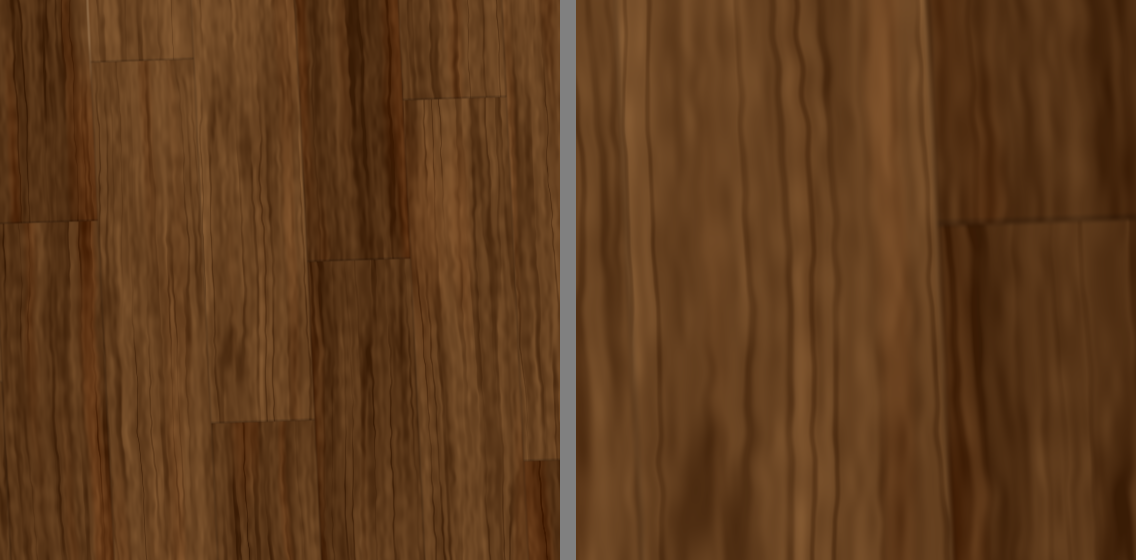
Left, the full canvas; right, a detail of the centre.
Give the GLSL for this texture, as a three.js fragment shader.

```glsl
// Brown wooden floor of staggered, slightly leaning planks with wavy dark grain.
varying vec2 vUv;

float hash(vec2 p) {
  return fract(sin(dot(p, vec2(127.1, 311.7))) * 43758.5453);
}

float noise(vec2 p) {
  vec2 cell = floor(p);
  vec2 f = fract(p);
  f = f * f * (3.0 - 2.0 * f);
  return mix(mix(hash(cell), hash(cell + vec2(1.0, 0.0)), f.x),
             mix(hash(cell + vec2(0.0, 1.0)), hash(cell + vec2(1.0, 1.0)), f.x), f.y);
}

// Colour of a single board; upper is 1 above the end joint and 0 below it
vec3 board(vec2 p, float column, float upper) {
  float third = 2.0944;
  float tone = mix(0.40 + 0.25 * cos(third * (column - 1.0)),
                   0.55 - 0.35 * cos(third * column), upper);
  tone += 0.10 * (hash(vec2(column, upper + 3.0)) - 0.5);

  // Bend the grain, with a separate pattern for each board
  vec2 g = p + vec2(column * 3.7 + 1.3, upper * 5.3 + column * 2.1 + 9.0);
  g.x += 0.016 * noise(g * vec2(6.0, 3.0))
       + 0.006 * noise(g * vec2(26.0, 12.0))
       + 0.003 * noise(g * vec2(60.0, 55.0));

  float bands = noise(g * vec2(20.0, 1.2)) - 0.5;
  float streaks = noise(g * vec2(72.0, 2.5) + 17.0) - 0.5;
  float flecks = noise(g * vec2(165.0, 42.0) + 5.0) - 0.5;
  float fibres = noise(g * vec2(190.0, 9.0) + 31.0) - 0.5;

  // Thin dark veins that fade in and out along the board
  float ridge = abs(noise(g * vec2(78.0, 2.2) + 43.0) - 0.5);
  float vein = 1.0 - smoothstep(0.02, 0.15, ridge);
  vein *= 0.35 + 0.65 * smoothstep(0.25, 0.7, noise(g * vec2(24.0, 5.0) + 61.0));

  float light = 0.55 + 0.72 * (tone - 0.5) + 0.36 * bands + 0.38 * streaks
              + 0.24 * flecks + 0.22 * fibres - 0.32 * vein;
  vec3 wood = mix(vec3(0.25, 0.13, 0.035), vec3(0.51, 0.345, 0.19),
                  clamp(light, -0.1, 1.15));

  // Reddish streaks, stronger in the darker boards
  float red = smoothstep(0.5, 0.9, noise(g * vec2(38.0, 2.0) + 83.0));
  return wood + red * (1.1 - tone) * vec3(0.025, -0.012, -0.022);
}

// One column of boards, divided by its end joint
vec3 boardColumn(vec2 p, float column, float across) {
  float joint = mod(0.603 + 0.2885 * column, 0.933) + 0.006 * (across - column - 0.5);
  float above = p.y - joint;
  vec3 wood = mix(board(p, column, 0.0), board(p, column, 1.0),
                  smoothstep(-0.002, 0.002, above));
  float gap = 1.0 - smoothstep(0.0, 0.004, abs(above - 0.001));
  return wood * (1.0 - 0.14 * gap);
}

void main() {
  // Lean the planks to the right towards the bottom
  vec2 p = vec2(vUv.x - 0.048 * (1.0 - vUv.y), vUv.y);
  float across = (p.x - 0.156) / 0.185 + 1.0;

  // Blend the two columns on either side of the nearest seam
  float seam = floor(across + 0.5);
  float offset = across - seam;
  vec3 color = mix(boardColumn(p, seam - 1.0, across), boardColumn(p, seam, across),
                   smoothstep(-0.012, 0.012, offset));
  float seamLine = 1.0 - smoothstep(0.0, 0.022, abs(offset));
  color *= 1.0 - 0.10 * seamLine;

  // Pale glint at the top of the first seam
  float glint = seamLine * (1.0 - step(0.5, abs(seam - 1.0)));
  glint *= smoothstep(0.80, 0.98, vUv.y) * (0.5 + 0.5 * noise(vUv * 40.0));
  color += glint * vec3(0.24, 0.23, 0.20);

  gl_FragColor = vec4(color, 1.0);
}
```
